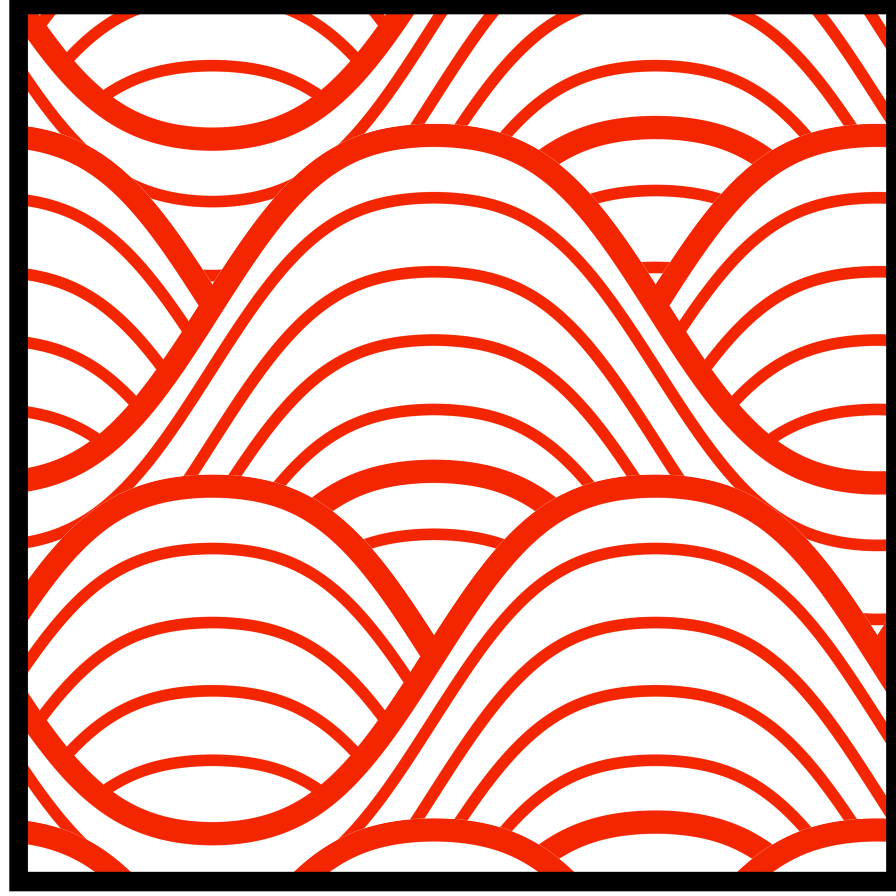
This pattern is drawn by a Shadertoy shader. Its source:

```glsl
// Framed rows of red line-drawn waves: striped hills alternating with lens-shaped bowls.
const float PI = 3.14159265;
const float HALF_PERIOD = 0.4948;   // hill crest to bowl centre
const float ROW_PITCH = 0.3876;
const float THICK = 0.0130;         // half widths of the strokes
const float THIN = 0.0065;
const int BOWL_LINES = 5;
const int HILL_LINES = 7;
const vec3 PAPER = vec3(1.0);
const vec3 RED = vec3(0.957, 0.149, 0.004);
const vec3 BLACK = vec3(0.0);

// Depth of each contour below the crest; the last one appears on odd rows only
const float CONTOURS[8] = float[8](
    0.0, 0.0697, 0.1523, 0.2285, 0.3060, 0.3750, 0.4453, 0.5312);

// Coverage of the region where d is negative
float fill(float d, float px) {
    return 1.0 - smoothstep(-0.7 * px, 0.7 * px, d);
}

// Signed distance to a box given by two corners
float boxDistance(vec2 p, vec2 low, vec2 high) {
    vec2 d = max(low - p, p - high);
    return max(d.x, d.y);
}

// Drop of the swell below its crest (x) and arc length per unit of x (y)
vec2 swell(float x) {
    float t = x * PI / HALF_PERIOD;
    float s = sin(t);
    float drop = 0.194 - 0.207 * cos(t) + 0.013 * cos(3.0 * t) - 0.0039 * s * s;
    float slope = (0.207 * s - 0.039 * sin(3.0 * t) - 0.0039 * sin(2.0 * t)) * PI / HALF_PERIOD;
    return vec2(drop, sqrt(1.0 + slope * slope));
}

// Contour strokes: the outline and the sixth line are thick
float contourInk(float depth, float stretch, int count, float px) {
    float ink = 0.0;
    for (int i = 0; i < count; i++) {
        float halfWidth = (i == 0 || i == 5) ? THICK : THIN;
        float d = abs(depth - CONTOURS[i]) / stretch - halfWidth;
        ink = max(ink, fill(d, px));
    }
    return ink;
}

// Paints one row over the rows behind it; p is relative to a hill crest, y down
vec3 paintRow(vec3 behind, vec2 p, int hillLines, float px) {
    vec2 hill = swell(p.x);
    vec2 bowl = swell(p.x + HALF_PERIOD);
    float hillDepth = p.y - hill.x;
    float bowlDepth = p.y - bowl.x;

    float ink = contourInk(hillDepth, hill.y, hillLines, px);
    if (hillDepth < 0.0) {
        ink = max(ink, contourInk(bowlDepth, bowl.y, BOWL_LINES, px));
    }
    float inside = max(hillDepth / hill.y, bowlDepth / bowl.y) + THICK;
    return mix(behind, mix(PAPER, RED, ink), fill(-inside, px));
}

void mainImage(out vec4 fragColor, in vec2 fragCoord) {
    vec2 p = fragCoord / iResolution.xy;
    p.y = 1.0 - p.y;
    float px = 1.0 / min(iResolution.x, iResolution.y);

    // Rows from back to front, odd rows shifted by half a hill
    vec3 color = PAPER;
    for (int row = -2; row <= 3; row++) {
        int odd = row & 1;
        vec2 crest = vec2(0.4844 + 0.5 * HALF_PERIOD * float(odd),
                          0.1510 + ROW_PITCH * float(row) + 0.0039 * float(odd));
        color = paintRow(color, p - crest, HILL_LINES + odd, px);
    }

    // Black frame, cut off by the canvas at the top and right
    float inner = boxDistance(p, vec2(0.0312, 0.0160), vec2(0.9890, 0.9730));
    float outer = boxDistance(p, vec2(0.0104, -0.1), vec2(1.1, 0.9948));
    color = mix(BLACK, color, fill(inner, px));
    color = mix(PAPER, color, fill(outer, px));
    fragColor = vec4(color, 1.0);
}
```
